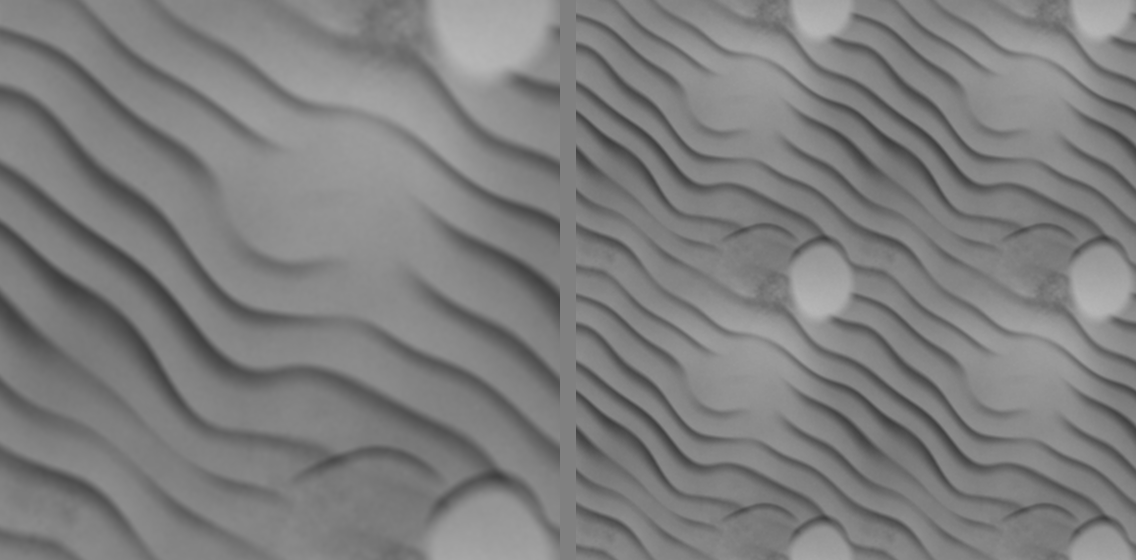
Left, the tile; right, the same tile 2 across and 2 down.
A Shadertoy shader for this texture:

```glsl
const float TAU = 6.2831853;

float hash(vec2 p) {
    vec3 q = fract(vec3(p.xyx) * 0.1031);
    q += dot(q, q.yzx + 33.33);
    return fract((q.x + q.y) * q.z);
}

// Shortest offset from a centre on the wrapping canvas
vec2 wrapOffset(vec2 p, vec2 centre) {
    return fract(p - centre + 0.5) - 0.5;
}

// Round falloff that reaches zero before the offset wraps
float glow(vec2 p, vec2 centre, float radius) {
    vec2 d = wrapOffset(p, centre);
    float r2 = dot(d, d);
    return exp(-r2 / (radius * radius)) * (1.0 - smoothstep(0.09, 0.25, r2));
}

// Cellular noise of soft signed bumps, wrapping after count cells
float softCells(vec2 p, float count) {
    vec2 cell = floor(p * count);
    vec2 local = fract(p * count);
    float sum = 0.0;
    for (int y = -1; y <= 1; y++)
    for (int x = -1; x <= 1; x++) {
        vec2 neighbour = vec2(x, y);
        vec2 id = floor(mod(cell + neighbour + 0.5, count)) + 5.0;
        vec2 jitter = vec2(hash(id), hash(id + 71.0));
        vec2 d = neighbour + jitter - local;
        float bump = max(0.0, 1.0 - dot(d, d));
        sum += (2.0 * hash(id + 37.0) - 1.0) * bump * bump;
    }
    return sum;
}

float mottling(vec2 p) {
    return softCells(p, 17.0) + 0.7 * softCells(p, 37.0) + 0.5 * softCells(p, 79.0);
}

// Steepens the ridges at the left, flattens them at the right and lets them sway
vec2 meander(vec2 p) {
    float bend = 0.026 * sin(TAU * (p.x - 0.15))
               + 0.015 * sin(TAU * 2.0 * p.x + 2.4)
               + 0.012 * sin(TAU * (3.0 * p.x - p.y) + 2.6)
               + 0.009 * sin(TAU * (p.x + 3.0 * p.y) + 1.0)
               + 0.002 * sin(TAU * (7.0 * p.x + 3.0 * p.y));
    return p + vec2(0.3, 1.0) * bend;
}

// Sum of neighbouring plane waves: its phase forks where its length vanishes
vec2 ridgeWave(vec2 p, vec2 repeats, float spread) {
    vec2 wave = vec2(0.0);
    for (int y = -1; y <= 1; y++)
    for (int x = -1; x <= 1; x++) {
        vec2 shift = vec2(x, y);
        float weight = (x == 0 && y == 0) ? 1.0 : spread;
        float angle = TAU * (dot(repeats + shift, p) + hash(shift + 13.0));
        wave += weight * vec2(cos(angle), sin(angle));
    }
    return wave;
}

// Crisp crest, dark lee side fading out, then a slowly brightening slope
float duneProfile(float t, float depth, float width) {
    float crestLight = 0.045;
    float lee = -depth * (1.0 - smoothstep(0.14, width, t));
    float slope = crestLight * smoothstep(0.35, 1.0, t);
    return mix(crestLight, lee + slope, smoothstep(0.0, 0.2, t));
}

// x: inside of the mound, y: shaded crescent under its upper rim
vec2 mound(vec2 p, vec2 centre, vec2 radius) {
    vec2 q = wrapOffset(p, centre) / radius;
    float r = length(q);
    float inside = 1.0 - smoothstep(0.72, 1.06, r);
    float crescent = (1.0 - smoothstep(0.91, 1.05, r))
                   * smoothstep(0.66, 0.93, r) * smoothstep(0.2, 0.8, q.y);
    return vec2(inside, crescent);
}

void mainImage(out vec4 fragColor, in vec2 fragCoord) {
    vec2 uv = fragCoord / iResolution.xy;
    vec2 p = meander(uv);
    float mottle = mottling(uv);

    // Regions of light, deep shade and rough ground
    float bright = glow(uv, vec2(0.64, 0.74), 0.27);
    float shade = glow(uv, vec2(0.17, 0.41), 0.23);
    float rough = glow(uv, vec2(0.70, 0.95), 0.08);
    float corner = glow(uv, vec2(0.08, 0.09), 0.07);
    float strip = glow(uv, vec2(0.56, 0.10), 0.14);
    float calm = 0.5 * exp(-pow(wrapOffset(uv, vec2(0.0)).y / 0.07, 2.0));
    vec2 wobble = 0.006 * vec2(sin(TAU * 3.0 * uv.y), sin(TAU * 4.0 * uv.x));
    vec2 domeCentre = vec2(0.875, 0.0);
    vec2 dome = mound(uv + wobble, domeCentre, vec2(0.125, 0.16));
    vec2 arc = mound(uv + wobble, vec2(0.66, 0.10), vec2(0.16, 0.10));
    float open = 1.0 - dome.x;

    // Dune ridges, fading at forks and over the rough ground
    vec2 wave = ridgeWave(p + vec2(0.22, -0.43), vec2(5.0, 8.0), 0.29);
    float t = fract(0.5 - atan(wave.y, wave.x) / TAU);
    float strength = smoothstep(0.1, 0.9, length(wave)) * open * (1.0 - calm);
    strength *= (1.0 - 0.8 * max(strip, rough)) * (1.0 - 0.8 * arc.x);
    float depth = 0.16 + 0.09 * shade + 0.04 * softCells(uv, 4.0);
    float ridges = duneProfile(t, depth, 0.5 + 0.25 * shade);

    // Combined brightness
    float domeHeight = wrapOffset(uv, domeCentre).y;
    float grey = 0.496 + 0.1 * bright - 0.035 * shade;
    grey += strength * ridges;
    grey += dome.x * mix(0.17, 0.08, smoothstep(-0.12, 0.12, domeHeight));
    grey -= 0.19 * dome.y + 0.13 * arc.y * open;
    grey -= open * (0.12 * rough + 0.05 * corner + 0.03 * strip);
    grey += mottle * (0.005 + open * (0.05 * rough + 0.03 * corner + 0.015 * strip));
    grey += 0.025 * softCells(uv, 5.0) + 0.005 * softCells(uv, 128.0);

    fragColor = vec4(vec3(grey), 1.0);
}
```
